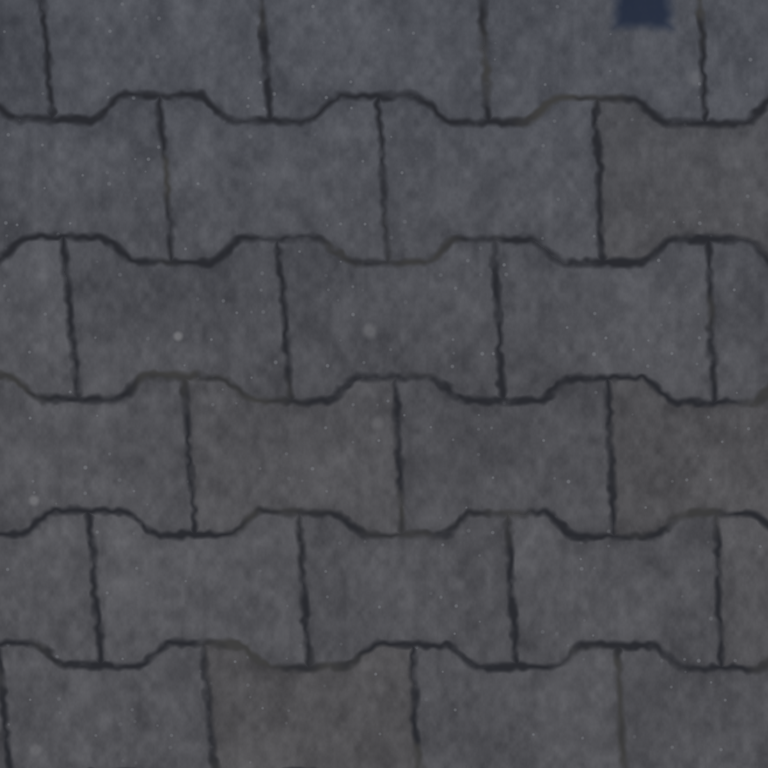
Reproduce this texture procedurally as a Shadertoy shader.

```glsl
const float COLUMN_WIDTH = 0.2667;    // paver width at the lower edge
const float COLUMN_SPREAD = 0.0192;   // widening towards the top
const float COLUMN_ORIGIN = 0.2781;
const float COLUMN_LEAN = -0.080;     // sideways drift of the columns
const float ROW_HEIGHT = 0.178;
const float ROW_ORIGIN = 0.4935;
const float ROW_STRETCH = 0.0124;     // rows grow slightly towards the top
const float ROW_TILT = 0.005;
const float WAVE_HEIGHT = 0.0155;     // half height of the interlocking step
const float BED_HALF_WIDTH = 0.0046;
const float HEAD_HALF_WIDTH = 0.0040;
const float JOINT_SOFTNESS = 0.0042;
const float WOBBLE = 0.007;
const float RAGGEDNESS = 0.0050;
const float PAVER_VARIATION = 0.028;
const float BLOTCHES = 0.075;
const float MOTTLING = 0.075;
const float GRAIN = 0.085;
const vec3 STONE = vec3(0.324, 0.325, 0.342);
const vec3 WARM_STONE = vec3(0.298, 0.290, 0.292);
const vec3 JOINT = vec3(0.165, 0.170, 0.190);
const vec3 SILT = vec3(0.262, 0.260, 0.255);
const vec3 CHIP = vec3(0.48, 0.49, 0.51);
const vec3 PEBBLE = vec3(0.52, 0.52, 0.53);
const vec3 STAIN = vec3(0.130, 0.165, 0.240);
const vec2 STAIN_CENTER = vec2(0.838, 0.995);
const vec2 STAIN_HALF_SIZE = vec2(0.036, 0.030);

float hash(vec2 p) {
    return fract(sin(dot(p, vec2(127.1, 311.7))) * 43758.5453);
}

float noise(vec2 p) {
    vec2 i = floor(p), f = fract(p);
    f = f * f * (3.0 - 2.0 * f);
    return mix(mix(hash(i), hash(i + vec2(1, 0)), f.x),
               mix(hash(i + vec2(0, 1)), hash(i + vec2(1, 1)), f.x), f.y);
}

float fbm(vec2 p) {
    float sum = 0.0, weight = 0.5;
    for (int i = 0; i < 4; i++) {
        sum += weight * noise(p);
        p = p * 2.03 + 17.3;
        weight *= 0.5;
    }
    return sum / 0.9375;
}

// Rounded trapezoid wave: +1 around whole numbers, -1 halfway between
float stepWave(float x) {
    float d = abs(x - floor(x + 0.5));
    return 1.0 - 2.0 * smoothstep(0.155, 0.335, d);
}

// Scattered soft flecks, at most one per grid cell
float flecks(vec2 p, float cells, float density, float radius) {
    vec2 id = floor(p * cells);
    vec2 center = 0.3 + 0.4 * vec2(hash(id + 3.1), hash(id + 8.7));
    float size = radius * mix(0.5, 1.0, hash(id + 5.3));
    float d = length(fract(p * cells) - center);
    float edge = max(0.6 * size, cells / iResolution.y);
    float strength = mix(0.3, 1.0, hash(id + 6.9));
    return strength * step(hash(id), density) * (1.0 - smoothstep(size - edge, size + edge, d));
}

float jointMask(float d, float halfWidth, float softness) {
    return 1.0 - smoothstep(halfWidth - softness, halfWidth + softness, d);
}

void mainImage(out vec4 fragColor, in vec2 fragCoord) {
    vec2 uv = fragCoord / iResolution.y;
    vec2 p = uv + WOBBLE * (vec2(fbm(uv * 18.0), fbm(uv * 18.0 + 40.0)) - 0.5);
    p += RAGGEDNESS * (vec2(noise(uv * 110.0), noise(uv * 110.0 + 60.0)) - 0.5);

    // Paving coordinates with a slight perspective
    float columnWidth = COLUMN_WIDTH + COLUMN_SPREAD * p.y;
    float u = (p.x - COLUMN_ORIGIN - COLUMN_LEAN * p.y) / columnWidth;
    float t = (p.y - ROW_ORIGIN + ROW_TILT * (p.x - 0.5)) / ROW_HEIGHT;
    float v = t - ROW_STRETCH * t * t;

    // Stepped bed joints, corrected for the slope of the wave
    float bed = floor(v + 0.5);
    float phase = u + 0.5 * bed;
    float slope = (stepWave(phase + 0.01) - stepWave(phase - 0.01)) / 0.02
                * WAVE_HEIGHT / columnWidth;
    float height = (v - bed) * ROW_HEIGHT - WAVE_HEIGHT * stepWave(phase);
    float bedDistance = abs(height) / sqrt(1.0 + slope * slope);

    // Head joints, shifted by half a paver on each row
    float row = height > 0.0 ? bed : bed - 1.0;
    float column = u + 0.5 * (row + 1.0);
    float headDistance = abs(column - floor(column + 0.5)) * columnWidth;
    vec2 paver = vec2(floor(column), row);

    // Stone tone, blotches, mottling and grain
    float tone = hash(paver + 2.7);
    vec3 color = mix(STONE, WARM_STONE, 0.6 * smoothstep(0.7, 1.0, tone));
    color += PAVER_VARIATION * (hash(paver + 9.4) - 0.5);
    color += vec3(-0.014, -0.006, 0.004) * smoothstep(0.35, 1.0, uv.y);
    color += BLOTCHES * (fbm(uv * 8.0 + paver * 3.7) - 0.5);
    color += MOTTLING * (fbm(uv * vec2(38.0, 30.0) + 11.0) - 0.5);
    color += GRAIN * (fbm(uv * vec2(105.0, 75.0)) - 0.5);
    color = mix(color, CHIP, 0.6 * flecks(uv, 60.0, 0.09, 0.15));

    // Joints of uneven width and depth, partly filled with silt
    float wear = fbm(uv * 20.0 + 71.0);
    float widthScale = mix(0.45, 1.55, wear);
    float softness = max(JOINT_SOFTNESS, 1.0 / iResolution.y);
    float joint = max(jointMask(bedDistance, BED_HALF_WIDTH * widthScale, softness),
                      jointMask(headDistance, HEAD_HALF_WIDTH * widthScale, softness));
    float depth = mix(0.55, 1.0, smoothstep(0.25, 0.55, fbm(uv * 34.0 + 5.0)));
    float silt = smoothstep(0.50, 0.72, fbm(uv * 9.0 + 23.0));
    float nearest = min(bedDistance, headDistance);
    color -= 0.030 * exp(-nearest / 0.008);
    color = mix(color, mix(JOINT, SILT, 0.85 * silt), depth * joint);

    // Loose pebbles and a dark stain
    color = mix(color, PEBBLE, 0.7 * flecks(uv + 0.03, 9.0, 0.06, 0.085));
    vec2 stainOffset = abs(p - STAIN_CENTER) - STAIN_HALF_SIZE;
    float stainDistance = max(stainOffset.x, stainOffset.y);
    color = mix(color, STAIN, 0.85 * (1.0 - smoothstep(-0.011, 0.011, stainDistance)));

    fragColor = vec4(color, 1.0);
}
```
